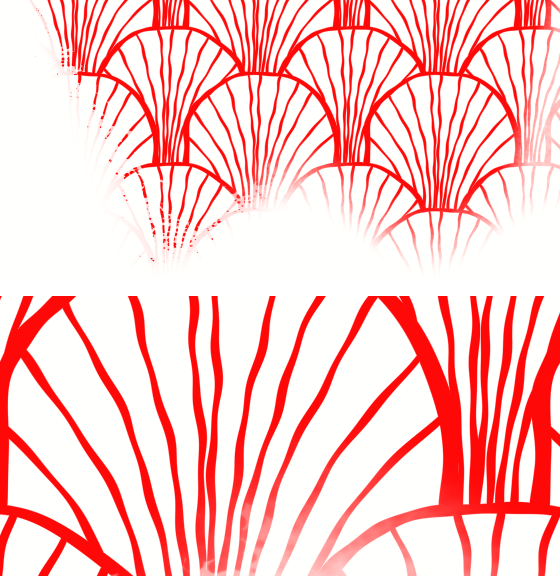
Top, the full canvas; bottom, a detail of the centre.
This pattern is drawn by a Shadertoy shader. Its source:

```glsl
// Red hand-inked scallops: overlapping arches in half-dropped rows, each holding a fan of ribs.
// Rows are tested front to back, so nearer arches hide the feet of the fans behind them.
// Ink pales toward the margins and breaks into cellular flecks at the lower left.

#define PERIOD vec2(0.6458, 0.487)   // column and row-pair spacing, in canvas heights
#define ORIGIN vec2(0.932, 0.253)    // crown of the frontmost arch
#define ROW_STEP 0.164               // rise from a front row to its half-dropped partner
#define ARCH_RADIUS vec2(0.268, 0.234)
#define CROWN_WIDTH 0.0065           // half widths of the strokes
#define SIDE_WIDTH 0.0105
#define RIB_WIDTH 0.0050
#define RIB_SPACING 0.0068
#define RIB_SIDE_COUNT 5
#define WOBBLE 0.0035
#define INK vec3(1.0, 0.03, 0.03)
#define PAPER vec3(1.0, 1.0, 0.992)

float hash(vec2 p) {
    return fract(sin(dot(p, vec2(127.1, 311.7))) * 43758.55);
}

// Distance to the nearest scattered point
float cellular(vec2 p) {
    vec2 cell = floor(p), f = fract(p);
    float nearest = 2.0;
    for (int y = -1; y <= 1; y++)
    for (int x = -1; x <= 1; x++) {
        vec2 o = vec2(x, y);
        vec2 point = o + vec2(hash(cell + o), hash(cell + o + 37.0));
        nearest = min(nearest, length(point - f));
    }
    return nearest;
}

float stroke(float d, float halfWidth) {
    float aa = 0.8 / iResolution.y;
    return 1.0 - smoothstep(-aa, aa, d - halfWidth);
}

// Signed distance to a half ellipse standing on straight sides; crown at the origin
float archDistance(vec2 q) {
    vec2 e = vec2(q.x, max(q.y + ARCH_RADIUS.y, 0.0));
    float k = length(e / ARCH_RADIUS);
    float g = length(e / (ARCH_RADIUS * ARCH_RADIUS));
    return k * (k - 1.0) / max(g, 1e-4);
}

// Ribs flare from a narrow foot up to the arch
float fan(vec2 q, float row) {
    float rise = clamp(1.0 + q.y / PERIOD.y, 0.0, 1.0);
    float flare = 1.5 + 7.0 * pow(rise, 1.8);
    float flareSlope = 12.6 * pow(rise, 0.8) / PERIOD.y;
    float lean = mix(-0.018, 0.008, rise);
    float ink = 0.0;
    for (int i = -RIB_SIDE_COUNT; i <= RIB_SIDE_COUNT; i++) {
        float k = float(i);
        float seed = hash(vec2(k, row + 3.0));
        float spread = RIB_SPACING * (k + 0.04 * k * k * k + 0.5 * (seed - 0.5));
        float wave = sin(q.y * 34.0 + seed * 40.0) + 0.5 * sin(q.y * 83.0 + seed * 91.0);
        float x = lean + spread * flare + WOBBLE * wave * (0.3 + 0.7 * rise);
        float slope = spread * flareSlope;
        float d = abs(q.x - x) * inversesqrt(1.0 + slope * slope);
        float width = RIB_WIDTH * (0.9 + 0.2 * sin(q.y * 47.0 + seed * 60.0));
        ink = max(ink, stroke(d, width));
    }
    return ink;
}

float scallops(vec2 p) {
    float ink = 0.0;
    for (int i = 0; i < 6; i++) {
        float row = float(i % 2);
        float crown = ORIGIN.y + PERIOD.y * float(i / 2) + ROW_STEP * row;
        float x = p.x - ORIGIN.x + 0.5 * PERIOD.x * row;
        vec2 q = vec2(mod(x + 0.5 * PERIOD.x, PERIOD.x) - 0.5 * PERIOD.x, p.y - crown);
        vec2 bend = WOBBLE * sin(q.yx * vec2(29.0, 31.0) + vec2(row * 2.0, 1.0 + row));
        float d = archDistance(q + bend);
        float side = smoothstep(0.35, 1.0, abs(q.x) / ARCH_RADIUS.x);
        float width = mix(CROWN_WIDTH, SIDE_WIDTH, side);
        width *= 1.0 + 0.12 * sin(q.x * 71.0 + q.y * 53.0);
        ink = max(ink, stroke(abs(d), width));
        if (d < 0.0) {
            ink = max(ink, fan(q, row));
            break;
        }
    }
    return ink;
}

// Ink strength left after fading and flaking
float wear(vec2 p) {
    float drop = 1.0 - p.y;
    float leftEdge = 0.07 + 0.35 * drop;
    float left = smoothstep(leftEdge, leftEdge + 0.12 + 0.5 * drop, p.x);
    float lowEdge = 0.12 + 0.12 * cos(6.6 * (p.x - 1.05));
    float low = smoothstep(lowEdge, lowEdge + 0.3, p.y);
    float right = 1.0 - 0.75 * smoothstep(1.82, 1.95, p.x + 0.25 * drop - 0.1);
    float fade = min(min(left, low), right);

    float grain = 0.55 * cellular(p * vec2(52.0, 66.0)) + 0.45 * cellular(p * 17.0);
    float fleck = smoothstep(-0.08, 0.08, fade - grain);
    float flaked = mix(0.4 * fade, 1.0, fleck);
    float washed = fade + fade * (1.0 - fade) * (0.45 - grain);
    return mix(washed, flaked, 1.0 - smoothstep(0.75, 1.05, p.x));
}

void mainImage(out vec4 fragColor, in vec2 fragCoord) {
    vec2 p = fragCoord / iResolution.y;
    fragColor = vec4(mix(PAPER, INK, scallops(p) * wear(p)), 1.0);
}
```
